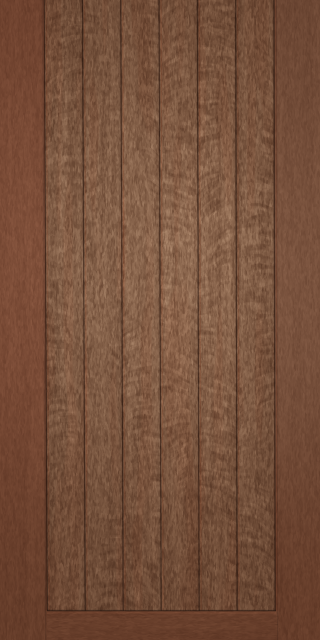
This texture is drawn by a Shadertoy shader. Its source:

```glsl
// Timber door: six figured vertical planks framed by two stiles and a bottom rail
#define PLANKS 6.0
#define RAIL_TOP 0.092
#define GROOVE_WIDTH 0.0019
#define GRAIN_AMOUNT 0.29
#define STREAK_AMOUNT 0.11
#define FIGURE_AMOUNT 0.21
#define PLANK_COLOR vec3(0.490, 0.350, 0.260)
#define LEFT_COLOR vec3(0.480, 0.295, 0.212)
#define RIGHT_COLOR vec3(0.475, 0.322, 0.240)
#define RAIL_COLOR vec3(0.460, 0.288, 0.204)
#define TONE_CURVE vec3(0.82, 1.08, 1.26)

vec2 hash2(vec2 p) {
    vec3 q = fract(p.xyx * vec3(0.1031, 0.1030, 0.0973));
    q += dot(q, q.yzx + 33.33);
    return fract((q.xx + q.yz) * q.zy);
}

// Smooth cellular noise: random cell tones blended by distance, about -0.5 to 0.5
float cellTone(vec2 p) {
    vec2 cell = floor(p), local = fract(p);
    float tone = 0.0, total = 0.0;
    for (int j = -1; j <= 1; j++)
    for (int i = -1; i <= 1; i++) {
        vec2 offset = vec2(i, j);
        vec2 seed = hash2(cell + offset + 200.0);
        vec2 d = offset + seed - local;
        float weight = exp(-7.0 * dot(d, d));
        tone += weight * hash2(cell + offset + 431.0).x;
        total += weight;
    }
    return tone / total - 0.5;
}

// Fine pores over long streaks, both running upward
float woodGrain(vec2 p) {
    float sway = 0.002 * sin(p.y * 5.0 + p.x * 9.0) + 0.0008 * sin(p.y * 23.0 + p.x * 40.0);
    vec2 q = vec2(p.x + sway, p.y);
    float pores = 0.8 * cellTone(q * vec2(210.0, 56.0)) + 0.6 * cellTone(q * vec2(260.0, 110.0) + 17.0);
    float streaks = cellTone(q * vec2(48.0, 1.4) + 5.0) + 0.7 * cellTone(q * vec2(110.0, 4.0) + 9.0);
    return GRAIN_AMOUNT * pores + STREAK_AMOUNT * streaks;
}

// Slanted ripples across a plank; they bend and fade in patches
float rippleFigure(vec2 p, float plank, float across) {
    float slant = 0.55 * sin(p.y * 4.2 + plank * 2.1) + 0.25 * sin(p.y * 9.0 - plank);
    float bend = across - 0.5;
    float height = p.y - 0.10 * slant * bend + 0.035 * bend * bend;
    height += 0.003 * sin(p.x * 47.0 + p.y * 13.0);
    float ripples = 0.8 * cellTone(vec2(p.x * 20.0 + plank * 7.0, height * 68.0));
    ripples += 0.7 * cellTone(vec2(p.x * 32.0 + plank * 3.0, height * 112.0));
    float patches = cellTone(vec2(p.x * 17.0 + plank * 4.0, p.y * 2.8 + plank * 5.0));
    return ripples * smoothstep(-0.35, 0.3, patches);
}

// Antialiased line of the given half width
float line(float d, float halfWidth, float aa) {
    return 1.0 - smoothstep(halfWidth - aa, halfWidth + aa, abs(d));
}

void mainImage(out vec4 fragColor, in vec2 fragCoord) {
    vec2 p = fragCoord / iResolution.x;
    float aa = 0.7 / iResolution.x;
    float tall = p.y * 0.5;

    // The panel leans slightly
    float left = mix(0.148, 0.138, tall);
    float right = mix(0.860, 0.856, tall);
    float spacing = (right - left) / PLANKS;
    float slot = (p.x - left) / spacing;
    float plank = clamp(floor(slot), 0.0, PLANKS - 1.0);
    float across = slot - plank;

    float inside = smoothstep(-aa, aa, p.x - left) * smoothstep(-aa, aa, right - p.x);
    float abovePanel = smoothstep(-aa, aa, p.y - RAIL_TOP);
    float panel = inside * abovePanel;

    // Planks
    vec3 plankColor = PLANK_COLOR * (1.0 + 0.04 * (hash2(vec2(plank, 8.0)).x - 0.5));
    float redPatch = smoothstep(0.0, 0.4, cellTone(vec2(p.x * 40.0, p.y * 3.0) + 60.0));
    plankColor *= mix(vec3(1.0), vec3(1.0, 0.965, 0.95), redPatch);

    // Stiles and rail, redder toward the bottom
    vec3 frame = mix(LEFT_COLOR, RIGHT_COLOR, step(0.5, p.x));
    frame = mix(RAIL_COLOR, frame, smoothstep(0.0, 0.9, p.y));
    vec3 color = mix(frame, plankColor, panel);

    // Grain runs sideways on the rail
    float onRail = step(left, p.x) * step(p.x, right + 0.008) * (1.0 - abovePanel);
    vec2 grainPoint = onRail > 0.5 ? p.yx + 3.0 : p;
    float tone = 1.0 + woodGrain(grainPoint) * mix(0.5, 1.0, panel);
    tone *= 1.0 + FIGURE_AMOUNT * rippleFigure(p, plank, across) * panel;

    // Soft light above the middle; darker tones turn warmer
    vec2 fromLight = (p - vec2(0.46, 1.18)) / vec2(0.64, 0.70);
    tone *= mix(0.82, 1.14, exp(-dot(fromLight, fromLight)));
    color *= pow(vec3(tone), TONE_CURVE);

    // Plank grooves with a reddish bevel beside each
    float nearest = clamp(floor(slot + 0.5), 0.0, PLANKS);
    float toGroove = (slot - nearest) * spacing;
    float shade = line(toGroove, GROOVE_WIDTH, aa);
    float bevel = line(toGroove - 0.006, 0.002, aa);
    color *= mix(vec3(1.0), vec3(1.03, 0.93, 0.88), bevel * abovePanel);
    color *= 1.0 - 0.10 * exp(-abs(toGroove) * 180.0) * abovePanel;
    color *= mix(vec3(1.0), vec3(0.60, 0.53, 0.50), shade * abovePanel);

    // Rail lip, its shadow, and the joints with the stiles
    float span = step(left, p.x) * step(p.x, right + 0.004);
    color *= 1.0 - 0.38 * span * line(p.y - RAIL_TOP, 0.0022, aa);
    color *= 1.0 + 0.10 * span * line(p.y - RAIL_TOP + 0.007, 0.003, aa);
    float joint = max(line(p.x - left + 0.005, 0.0013, aa), line(p.x - right - 0.008, 0.0013, aa));
    color *= 1.0 - 0.14 * joint;

    fragColor = vec4(clamp(color, 0.0, 1.0), 1.0);
}
```
